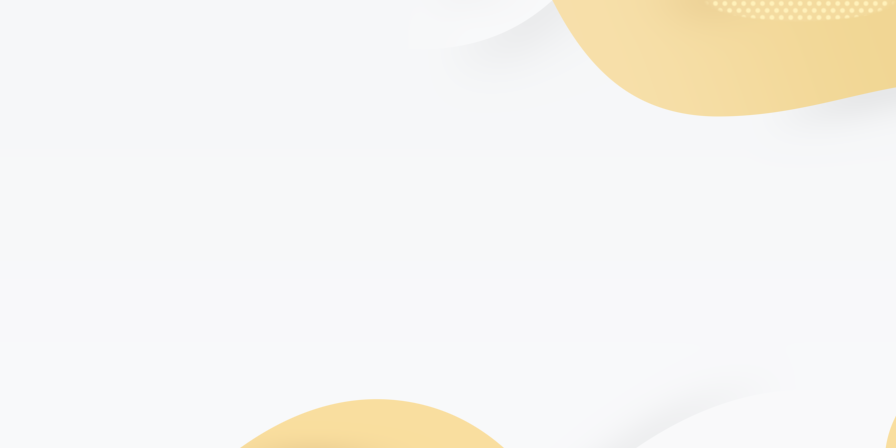
Give the GLSL for this background, as a Shadertoy shader.

```glsl
const vec3 PAPER_TOP = vec3(0.966, 0.970, 0.975);
const vec3 PAPER_LOW = vec3(0.973, 0.975, 0.981);
const vec3 SHEET = vec3(0.975, 0.977, 0.981);
const vec3 GOLD = vec3(0.978, 0.872, 0.622);
const vec3 PALE_GOLD = vec3(0.968, 0.876, 0.665);
const vec3 DEEP_GOLD = vec3(0.945, 0.840, 0.580);
const vec3 TAN = vec3(0.895, 0.775, 0.545);
const vec3 DOT = vec3(1.0, 0.945, 0.730);
const vec3 SHADE = vec3(0.885, 0.888, 0.892);

// Signed distance above a bowl; each side rises as a*d^2 + b*d^4
float bowl(vec2 p, vec2 vertex, vec2 leftRise, vec2 rightRise) {
    float d = p.x - vertex.x;
    vec2 k = d < 0.0 ? leftRise : rightRise;
    float height = d * d * (k.x + k.y * d * d);
    float slope = d * (2.0 * k.x + 4.0 * k.y * d * d);
    return (p.y - vertex.y - height) / sqrt(1.0 + slope * slope);
}

// Coverage of the negative side of a distance
float fill(float dist, float blur) {
    return 1.0 - smoothstep(-blur, blur, dist);
}

// Shadow that fades away from an edge
float softShadow(float dist, float width) {
    float t = max(dist, 0.0) / width;
    return exp(-t * t);
}

float glow(vec2 p, vec2 center, vec2 size) {
    vec2 q = (p - center) / size;
    return exp(-dot(q, q));
}

// Staggered rows of round dots
float dotGrid(vec2 p, vec2 spacing, float radius, float blur) {
    float row = floor(p.y / spacing.y);
    p.x += 0.5 * spacing.x * mod(row, 2.0);
    vec2 cell = (fract(p / spacing) - 0.5) * spacing;
    return fill(length(cell) - radius, blur);
}

void mainImage(out vec4 fragColor, in vec2 fragCoord) {
    vec2 p = fragCoord / iResolution.y;
    float blur = 0.8 / iResolution.y;
    vec3 color = mix(PAPER_LOW, PAPER_TOP, smoothstep(0.1, 0.8, p.y));

    // Pale upper sheet and its shadow
    float upperSheet = -bowl(p, vec2(0.94, 0.89), vec2(0.0), vec2(1.0, 3.2));
    float upperFade = smoothstep(0.94, 1.2, p.x);
    color = mix(color, SHADE, 0.55 * upperFade * softShadow(upperSheet, 0.08));
    vec3 upperTone = mix(SHEET, SHADE, 0.2 * glow(p, vec2(1.04, 1.02), vec2(0.12, 0.06)));
    color = mix(color, upperTone, fill(upperSheet, blur) * smoothstep(0.88, 1.06, p.x));

    // Pale lower sheet and its shadow
    float lowerSheet = bowl(p, vec2(1.80, 0.13), vec2(-0.9, 0.0), vec2(0.0));
    float lowerFade = 1.0 - smoothstep(1.42, 1.80, p.x);
    color = mix(color, SHADE, 0.45 * lowerFade * softShadow(lowerSheet, 0.055));
    color = mix(color, SHEET, fill(lowerSheet, blur));

    // Upper gold wave, shaded around the dotted patch
    float wave = -bowl(p, vec2(1.602, 0.74), vec2(1.13, 5.7), vec2(0.6, -1.2));
    float waveFade = smoothstep(1.66, 1.95, p.x);
    color = mix(color, SHADE, 0.75 * waveFade * softShadow(wave, 0.06));
    vec3 waveTone = mix(PALE_GOLD, DEEP_GOLD, smoothstep(1.3, 2.05, p.x + 0.35 * (p.y - 0.85)));
    waveTone = mix(waveTone, TAN, 0.4 * glow(p, vec2(1.58, 1.0), vec2(0.10, 0.06)));
    vec2 patchPos = p - vec2(1.786, 1.0);
    float patchEdge = (length(patchPos / vec2(0.205, 0.047)) - 1.0) * 0.047;
    float dots = dotGrid(patchPos, vec2(0.021, 0.0156), 0.0052, 1.5 * blur);
    float dotPatch = fill(patchEdge, 0.003);
    waveTone = mix(waveTone, PALE_GOLD, 0.4 * dotPatch);
    waveTone = mix(waveTone, DOT, dots * dotPatch);
    color = mix(color, waveTone, fill(wave, blur));

    // Lower gold hill with a darker fold
    float hill = bowl(p, vec2(0.841, 0.109), vec2(-1.17, 0.0), vec2(-1.15, -2.5));
    vec3 hillTone = mix(GOLD, TAN, 0.55 * glow(p, vec2(0.70, -0.015), vec2(0.14, 0.035)));
    color = mix(color, hillTone, fill(hill, blur));

    // Gold disc in the lower right corner
    float disc = length(p - vec2(2.195, -0.03)) - 0.22;
    color = mix(color, GOLD, fill(disc, blur));

    fragColor = vec4(color, 1.0);
}
```
